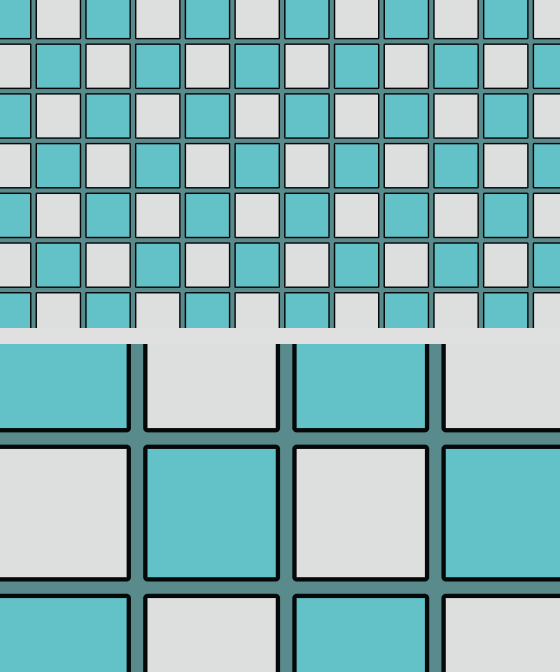
Top, the full canvas; bottom, a detail of the centre.
Give the GLSL for this pattern, as a WebGL 2 fragment shader.

```glsl
#version 300 es
precision highp float;
// Checkerboard of teal and pale grey square tiles, outlined in black on dull teal grout.

uniform vec2 u_resolution;
out vec4 fragColor;

// Signed distance to a square with rounded corners
float roundedSquare(vec2 p, float halfSide, float radius) {
    vec2 q = abs(p) - halfSide + radius;
    return length(max(q, 0.0)) + min(max(q.x, q.y), 0.0) - radius;
}

// Antialiased coverage of the inside of a distance field
float coverage(float dist, float pixel) {
    return clamp(0.5 - dist / pixel, 0.0, 1.0);
}

void main() {
    // Grid: one unit per tile, lines of grout centred on whole numbers
    float tilesPerHeight = 6.598;
    float pixel = tilesPerHeight / u_resolution.y;
    vec2 grid = gl_FragCoord.xy * pixel - vec2(0.674, 0.765);
    vec2 cell = floor(grid);
    float dist = roundedSquare(fract(grid) - 0.5, 0.459, 0.03);

    // Alternating tile colours
    vec3 teal = vec3(0.385, 0.76, 0.78);
    vec3 paleGrey = vec3(0.866, 0.872, 0.87);
    vec3 tile = mix(teal, paleGrey, mod(cell.x + cell.y, 2.0));

    // Grout, then the black outline, then the tile face
    vec3 color = vec3(0.35, 0.54, 0.55);
    color = mix(color, vec3(0.02, 0.03, 0.03), coverage(dist, pixel));
    color = mix(color, tile, coverage(dist + 0.029, pixel));

    fragColor = vec4(color, 1.0);
}
```
